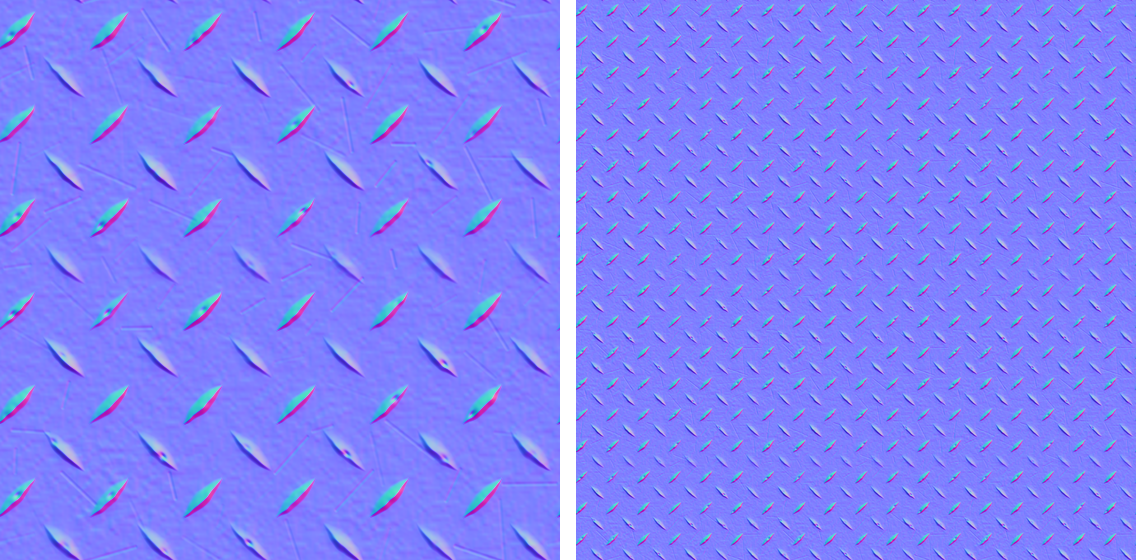
Left, the tile; right, the same tile 3 across and 3 down.
This texture map is drawn by a WebGL 1 fragment shader. Its source:

```glsl
precision highp float;
// Tangent-space normal map of worn diamond tread plate, tiling seamlessly.

uniform vec2 u_resolution;

// Lengths and heights are in cells; one cell holds a rising and a falling bar.
const float CELLS = 6.0;
const vec2 RISING_CENTRE = vec2(0.172, 0.664);
const vec2 FALLING_CENTRE = vec2(0.680, 0.172);
const float HALF_LENGTH = 0.285;
const float HALF_WIDTH = 0.066;
const vec2 RISING_SLOPES = vec2(1.1, 2.3);   // upper face, lower face
const vec2 FALLING_SLOPES = vec2(0.65, 1.35);
const float FALLING_LEAN = 0.5;              // extra height at the lower tip
const float EDGE_SOFTNESS = 0.022;
const float SKIRT_HEIGHT = 0.013;
const float DENT_DEPTH = 0.045;
const float WORN_ROW = 3.0;                  // falling row that is rubbed down
const float WORN_STRENGTH = 0.6;
const float GRAIN_HEIGHT = 0.0035;
const float SCRATCH_DEPTH = 0.005;
const vec2 RELIEF = vec2(1.0, 1.2);
const float SAMPLE_STEP = 0.010;

float hash(vec2 p) {
  vec3 q = fract(vec3(p.xyx) * 0.1031);
  q += dot(q, q.yzx + 33.33);
  return fract((q.x + q.y) * q.z);
}

// Value noise with a whole number of lattice steps per cell, wrapped at the tile.
float wrapNoise(vec2 p, float density) {
  float period = CELLS * density;
  vec2 i = floor(p * density);
  vec2 f = fract(p * density);
  vec2 u = f * f * f * (f * (f * 6.0 - 15.0) + 10.0);
  vec2 lo = mod(i, period);
  vec2 hi = mod(i + 1.0, period);
  float seed = density * 7.0;
  float bottom = mix(hash(lo + seed), hash(vec2(hi.x, lo.y) + seed), u.x);
  float top = mix(hash(vec2(lo.x, hi.y) + seed), hash(hi + seed), u.x);
  return mix(bottom, top, u.y);
}

float softMin(float a, float b, float k) {
  float h = max(k - abs(a - b), 0.0) / k;
  return min(a, b) - h * h * k * 0.25;
}

// Pointed bar with a wide upper face and a steep lower face.
float barHeight(vec2 p, vec2 centre, vec2 axis, vec2 slopes, float lean, float wornRow, float seed) {
  vec2 nearest = floor(p - centre + 0.5);
  vec2 id = mod(nearest, CELLS);
  vec2 q = p - centre - nearest;
  float along = dot(q, axis);
  float across = dot(q, vec2(-axis.y, axis.x));
  float t = along / HALF_LENGTH;

  float rough = wrapNoise(p, 10.0) - 0.5;
  float edge = across + 0.016 * rough;
  float size = mix(0.78, 1.12, hash(id + seed));
  float width = HALF_WIDTH * size * (1.0 - t * t);
  float body = softMin(slopes.x * (width - edge), slopes.y * (width + edge), EDGE_SOFTNESS);
  body = -softMin(-body, 0.0, EDGE_SOFTNESS);

  // Wear: uneven strength, chipped faces, and one dent on some bars.
  float strength = mix(0.75, 1.08, hash(id + seed + 11.0));
  if (abs(id.y - wornRow) < 0.5) strength *= WORN_STRENGTH;
  body *= strength * (1.0 + lean * clamp(t, -1.0, 1.0)) * (1.0 + 0.5 * rough);
  float dentAt = mix(-0.16, 0.16, hash(id + seed + 23.0));
  float dented = smoothstep(0.45, 0.9, hash(id + seed + 37.0));
  vec2 d = vec2(along - dentAt, across) / vec2(0.045, 0.032);
  body -= DENT_DEPTH * dented * exp(-dot(d, d)) * smoothstep(0.0, 0.04, body);

  vec2 s = vec2(along / 0.22, across / 0.085);
  return body + SKIRT_HEIGHT * exp(-dot(s, s));
}

// One short groove inside each cell of a shifted grid.
float scratchDepth(vec2 p, float seed) {
  vec2 shifted = p + seed * 0.37;
  vec2 id = mod(floor(shifted), CELLS) + seed * 19.0;
  vec2 q = fract(shifted) - 0.5;
  q -= 0.2 * (vec2(hash(id), hash(id + 5.0)) - 0.5);
  float angle = 6.2832 * hash(id + 9.0);
  vec2 dir = vec2(cos(angle), sin(angle));
  float reach = mix(0.08, 0.34, hash(id + 13.0));
  float dist = length(q - dir * clamp(dot(q, dir), -reach, reach));
  return hash(id + 17.0) * (1.0 - smoothstep(0.0, 0.028, dist));
}

float plateHeight(vec2 p) {
  float h = barHeight(p, RISING_CENTRE, vec2(0.7071, 0.7071), RISING_SLOPES, 0.0, -1.0, 3.0);
  h += barHeight(p, FALLING_CENTRE, vec2(0.7071, -0.7071), FALLING_SLOPES, FALLING_LEAN, WORN_ROW, 71.0);
  float pitted = smoothstep(0.6, 0.95, wrapNoise(p, 2.0));
  h += GRAIN_HEIGHT * (wrapNoise(p, 20.0) + 1.3 * wrapNoise(p, 9.0));
  h += GRAIN_HEIGHT * 1.8 * pitted * wrapNoise(p, 14.0);
  for (int i = 1; i <= 3; i++) h -= SCRATCH_DEPTH * scratchDepth(p, float(i));
  return h;
}

void main() {
  vec2 p = gl_FragCoord.xy / u_resolution * CELLS;
  vec2 e = vec2(SAMPLE_STEP, 0.0);
  vec2 slope = vec2(plateHeight(p + e.xy) - plateHeight(p - e.xy),
                    plateHeight(p + e.yx) - plateHeight(p - e.yx)) / (2.0 * SAMPLE_STEP);
  vec3 normal = normalize(vec3(-slope * RELIEF, 1.0));
  gl_FragColor = vec4(normal * 0.5 + 0.5, 1.0);
}
```
